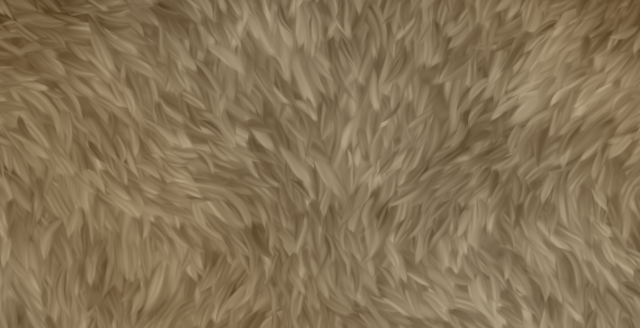
A Shadertoy shader for this texture:

```glsl
// Shaggy beige fur: tapered, bent locks are scattered on jittered cells, turned
// along a slowly swirling flow and overlapped like shingles, upper over lower.
// Each lock is split into strands by noise stretched along its length.

vec3 hash3(vec2 p) {
    vec3 q = fract(vec3(p.xyx) * vec3(0.1031, 0.1030, 0.0973));
    q += dot(q, q.yxz + 33.33);
    return fract((q.xxy + q.yzz) * q.zyx);
}

float valueNoise(vec2 p) {
    vec2 i = floor(p), f = fract(p);
    f = f * f * (3.0 - 2.0 * f);
    return mix(mix(hash3(i).x, hash3(i + vec2(1, 0)).x, f.x),
               mix(hash3(i + vec2(0, 1)).x, hash3(i + vec2(1, 1)).x, f.x), f.y);
}

// Direction from root to tip, in radians
float flowAngle(vec2 p) {
    float upper = mix(-0.65, -2.35, smoothstep(0.2, 1.8, p.x));
    float lower = mix(-1.8, -0.9, smoothstep(0.3, 1.8, p.x));
    float swirl = 0.30 * sin(6.0 * p.x + 4.0 * sin(3.1 * p.y))
                + 0.28 * sin(9.0 * p.y - 5.0 * p.x + 1.3);
    return mix(lower, upper, smoothstep(0.1, 0.5, p.y)) + swirl;
}

// Coarse and fine hairs; q.x runs across the lock, q.y along it
float strands(vec2 q, float seed) {
    q.x += 0.005 * sin(q.y * 28.0 + seed);
    return 0.58 * valueNoise(q * vec2(52.0, 6.0) + seed)
         + 0.42 * valueNoise(q * vec2(120.0, 11.0) + seed * 1.7);
}

// Lays one grid of locks over the tone below it
float addLocks(float tone, vec2 p, float cell, float density, float layer) {
    vec2 home = floor(p / cell);
    for (int j = -2; j <= 2; j++)
    for (int i = -2; i <= 2; i++) {
        vec2 id = home + vec2(i, j);
        vec3 r = hash3(id + layer * 57.0);
        vec3 k = hash3(id + layer * 91.0 + 13.0);
        if (k.x > density) continue;

        // Local frame, in cells, with a sideways bend
        vec2 root = (id + r.xy) * cell;
        float angle = flowAngle(root) + (r.z - 0.5) * 1.0;
        vec2 dir = vec2(cos(angle), sin(angle));
        vec2 d = (p - root) / cell;
        vec2 q = vec2(dot(d, vec2(-dir.y, dir.x)), dot(d, dir));
        q.x += (k.y - 0.5) * 0.3 * q.y * q.y;
        if (abs(q.y) > 2.0 || abs(q.x) > 1.0) continue;

        // Ragged, tapered outline
        float hair = strands(q * cell, 40.0 * k.z + 9.0 * r.x);
        float s = q.y / 1.6 + (hair - 0.5) * 0.45;
        float width = 0.55 * smoothstep(-1.1, -0.4, s) * (1.0 - 0.8 * smoothstep(0.0, 1.0, s));
        float side = abs(q.x) / max(width, 0.02);
        float cover = smoothstep(0.0, 0.65, 1.0 - side + (hair - 0.5) * 0.9)
                    * smoothstep(1.0, 0.55, abs(s));

        // Dark root and flanks, light tip
        float lockTone = 0.51 + 0.48 * (k.z - 0.5) + 0.85 * (hair - 0.5)
                       + 0.17 * s - 0.16 * min(side * side, 1.5);
        tone = mix(tone, lockTone, cover * 0.92);
    }
    return tone;
}

void mainImage(out vec4 fragColor, in vec2 fragCoord) {
    vec2 p = fragCoord / iResolution.y;
    vec2 uv = fragCoord / iResolution.xy;

    // Undercoat, then long, medium and short locks
    float tone = 0.15 + 0.3 * valueNoise(p * 40.0);
    tone = addLocks(tone, p, 0.078, 0.92, 1.0);
    tone = addLocks(tone, p, 0.052, 0.45, 2.0);
    tone = addLocks(tone, p, 0.035, 0.20, 3.0);

    // Broad hollows and swells, dimmer toward the upper corners
    tone += 0.07 * sin(7.0 * p.x + 2.0 * sin(5.0 * p.y)) * sin(8.0 * p.y + 3.0 * p.x);
    tone += 0.26 * (valueNoise(p * 5.5 + 3.0) - 0.5);
    tone -= 0.22 * smoothstep(0.45, 0.85, length(uv - vec2(0.5, 0.35)));
    tone = clamp(0.54 + 1.12 * (tone - 0.5), -0.15, 1.12);

    // Brown shadow to pale straw, with a slight drift in warmth
    vec3 fur = mix(vec3(0.37, 0.29, 0.18), vec3(0.66, 0.59, 0.47), tone);
    fur += vec3(0.008, 0.0, -0.010) * sin(3.0 * p.x + 2.0 * p.y);
    fragColor = vec4(fur, 1.0);
}
```
